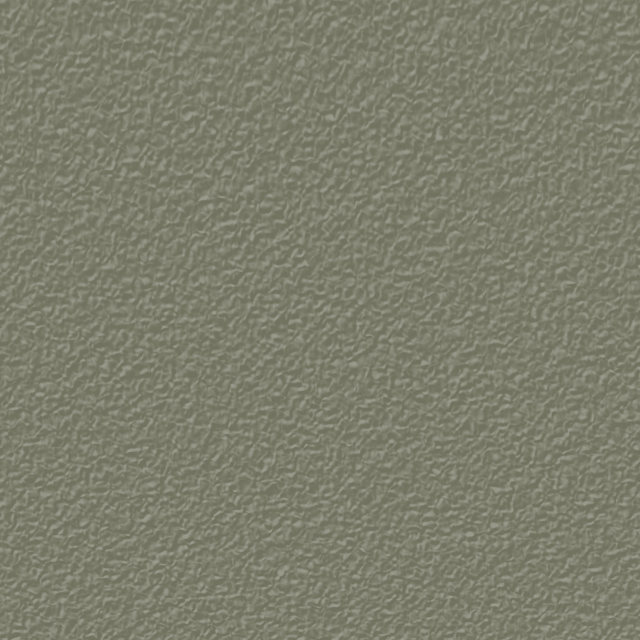
A WebGL 1 fragment shader for this texture:

```glsl
precision highp float;
uniform vec2 u_resolution;

float hash(vec2 p) {
  vec3 q = fract(p.xyx * vec3(0.1031, 0.1030, 0.0973));
  q += dot(q, q.yzx + 33.33);
  return fract((q.x + q.y) * q.z);
}

float noise(vec2 p) {
  vec2 cell = floor(p);
  vec2 f = fract(p);
  f = f * f * (3.0 - 2.0 * f);
  float low = mix(hash(cell), hash(cell + vec2(1.0, 0.0)), f.x);
  float high = mix(hash(cell + vec2(0.0, 1.0)), hash(cell + 1.0), f.x);
  return mix(low, high, f.y);
}

// Pebbled height: rounded bumps with finer wrinkles on a turned grid
float grainHeight(vec2 p, float fineness) {
  vec2 bumps = mat2(0.8, 0.6, -0.6, 0.8) * p + 240.0;
  vec2 wrinkles = mat2(1.5, -0.7, 0.7, 1.5) * p + 470.0;
  return mix(noise(bumps), noise(wrinkles), fineness);
}

void main() {
  vec2 uv = gl_FragCoord.xy / u_resolution;

  // Grain shrinks towards the bottom and runs up to the right
  vec2 plane = vec2(uv.x, uv.y * (1.16 - 0.16 * uv.y));
  vec2 p = vec2(dot(plane, vec2(0.77, 0.64)) * 138.0,
                dot(plane, vec2(-0.64, 0.77)) * 156.0);
  p += 0.9 * vec2(noise(p * 0.6 + 190.0), noise(p * 0.6 + 310.0));

  // Relief lit from the upper left
  float fineness = mix(0.36, 0.28, uv.y);
  vec2 toLight = vec2(0.08, 0.42);
  float slope = grainHeight(p - toLight, fineness)
              - grainHeight(p + toLight, fineness);

  // Fine grit, softer contrast at the top
  slope += 0.14 * (noise(p.yx * 2.1 + 530.0) - 0.5);
  slope *= mix(1.05, 0.88, uv.y);
  float light = smoothstep(-0.3, 0.6, slope);

  vec3 oliveShade = vec3(0.448, 0.449, 0.375);
  vec3 greySheen = vec3(0.598, 0.602, 0.546);
  gl_FragColor = vec4(mix(oliveShade, greySheen, light), 1.0);
}
```
